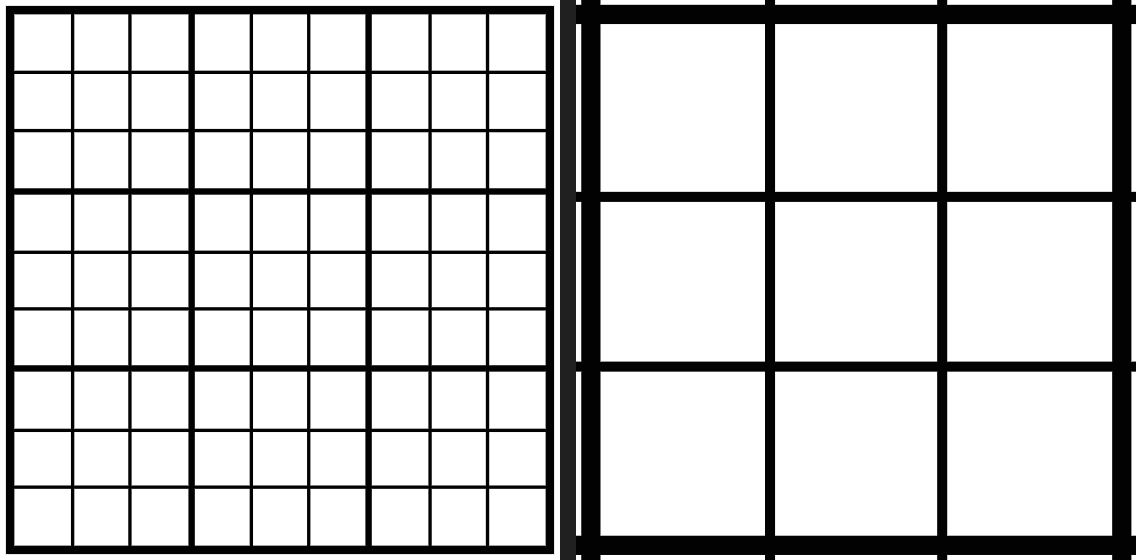
Left: the whole. Right: its middle third, enlarged.
Give the GLSL for this pattern, as a WebGL 1 fragment shader.

```glsl
precision highp float;

uniform vec2 u_resolution;

// Signed distance to the nearer of a vertical and a horizontal line
float crossLines(vec2 p, vec2 center, float halfWidth) {
  vec2 d = abs(p - center) - halfWidth;
  return min(d.x, d.y);
}

// Box-filtered coverage from a signed distance
float coverage(float dist, float pixel) {
  return clamp(0.5 - dist / pixel, 0.0, 1.0);
}

void main() {
  // The canvas spans 768 units, measured from the upper left
  vec2 uv = gl_FragCoord.xy / u_resolution;
  vec2 p = vec2(uv.x, 1.0 - uv.y) * 768.0;
  float pixel = 768.0 / min(u_resolution.x, u_resolution.y);

  // Heavy square frame
  vec2 fromCenter = abs(p - 384.0);
  float edge = max(fromCenter.x, fromCenter.y) - 370.1;
  float ink = coverage(abs(edge) - 5.8, pixel);

  // Three blocks each way: two thin rules inside, a thick one between
  float rules = 1000.0;
  for (int i = 0; i < 3; i++) {
    float block = float(i);
    vec2 first = vec2(99.6, 99.2) + block * vec2(245.1, 245.5);
    first.y += 1.3 * mod(block, 2.0);
    vec2 second = vec2(178.2, 179.1) + block * vec2(245.2, 244.5);
    rules = min(rules, crossLines(p, first, 2.3));
    rules = min(rules, crossLines(p, second, 2.3));
    if (i > 0) {
      vec2 divider = vec2(262.8, 262.6) + (block - 1.0) * 242.7;
      rules = min(rules, crossLines(p, divider, 4.4));
    }
  }

  // Rules end inside the frame
  ink = max(ink, coverage(max(rules, edge), pixel));
  gl_FragColor = vec4(mix(vec3(1.0), vec3(0.006), ink), 1.0);
}
```
